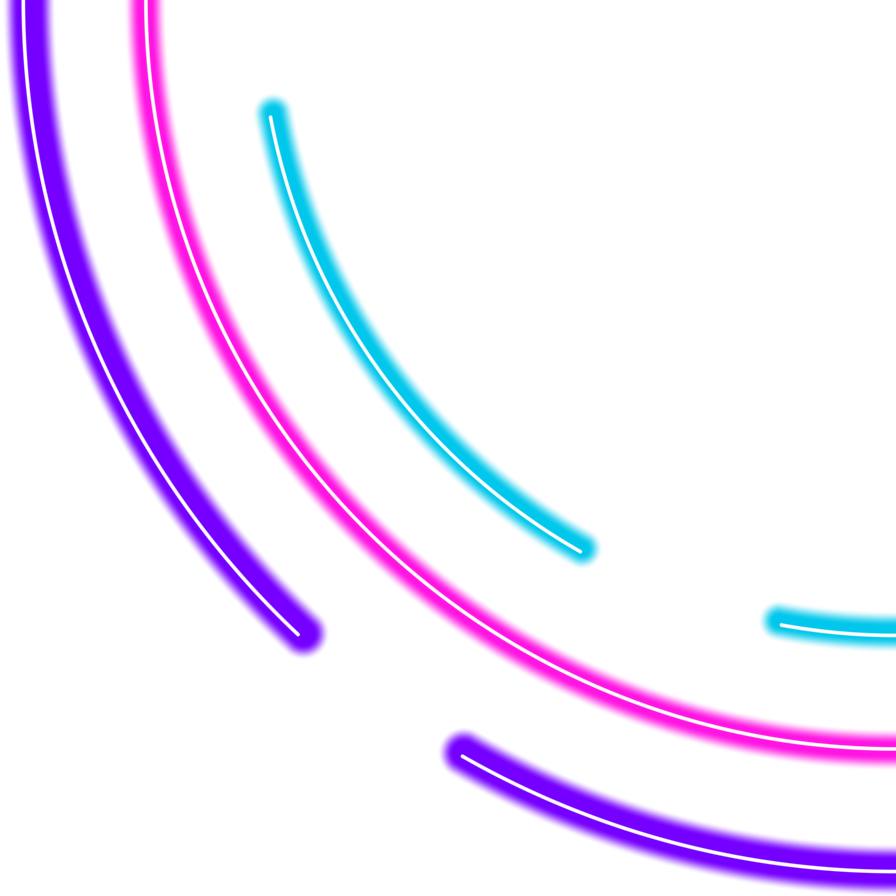
Reproduce this background procedurally as a three.js fragment shader.

```glsl
#define CENTER vec2(1.0, 1.0013)
#define VIOLET vec3(0.46, 0.0, 1.0)
#define PINK vec3(1.0, 0.08, 0.89)
#define CYAN vec3(0.0, 0.78, 0.92)
#define WIDE_GLOW vec2(0.012, 0.030)
#define THIN_GLOW vec2(0.006, 0.024)
#define VIOLET_SHIFT vec2(0.0052, 0.0)
#define CORE_WIDTH 0.0020
#define EDGE 0.0010
#define GLOW_LEAD 0.005

varying vec2 vUv;

// Point on a circle; angles run from the left side downwards
vec2 onCircle(float angle, float radius) {
  return -radius * vec2(cos(angle), sin(angle));
}

// Distance to an arc with round ends; span holds its two angles
float arcDistance(vec2 p, float radius, vec2 span) {
  float angle = atan(-p.y, -p.x);
  if (angle > span.x && angle < span.y) return abs(length(p) - radius);
  return min(distance(p, onCircle(span.x, radius)),
             distance(p, onCircle(span.y, radius)));
}

// Soft coloured tube; glow holds the solid and the outer half width
vec3 addGlow(vec3 base, vec3 tint, vec2 p, float radius, vec2 span, vec2 glow) {
  float d = arcDistance(p, radius, span - vec2(GLOW_LEAD, 0.0));
  return mix(base, tint, 1.0 - smoothstep(glow.x, glow.y, d));
}

// Thin white filament
vec3 addCore(vec3 base, vec2 p, float radius, vec2 span) {
  float d = arcDistance(p, radius, span);
  return mix(base, vec3(1.0), 1.0 - smoothstep(CORE_WIDTH - EDGE, CORE_WIDTH + EDGE, d));
}

void main() {
  vec2 p = vUv - CENTER;
  vec3 color = vec3(1.0);

  // Outer and inner rings, each broken into two arcs
  for (int i = 0; i < 2; i++) {
    bool first = i == 0;
    vec2 outerSpan = first ? vec2(-0.5, 0.816) : vec2(1.051, 2.0);
    vec2 innerSpan = first ? vec2(0.187, 1.052) : vec2(1.390, 2.0);

    color = addGlow(color, VIOLET, p - VIOLET_SHIFT, 0.9727, outerSpan, WIDE_GLOW);
    color = addCore(color, p, 0.9740, outerSpan);
    color = addGlow(color, CYAN, p, 0.7067, innerSpan, THIN_GLOW);
    color = addCore(color, p, 0.7105, innerSpan);
  }

  // Unbroken middle ring
  vec2 middleSpan = vec2(-0.5, 2.0);
  color = addGlow(color, PINK, p, 0.8380, middleSpan, THIN_GLOW);
  color = addCore(color, p, 0.8372, middleSpan);

  gl_FragColor = vec4(color, 1.0);
}
```
